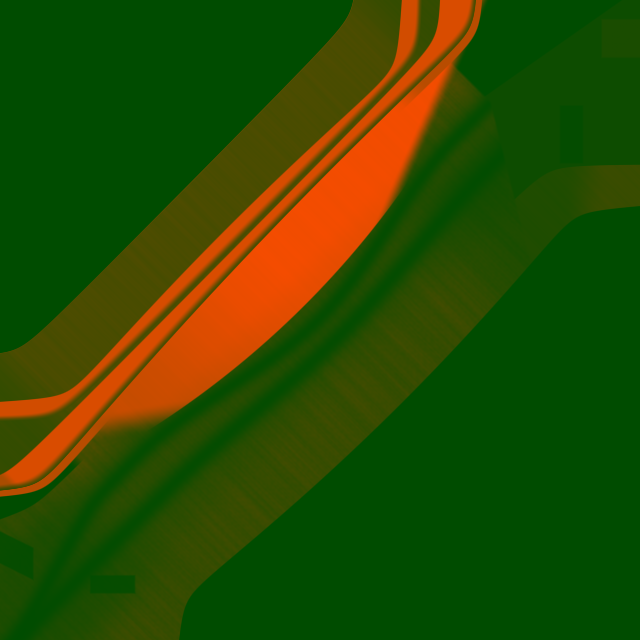
Reproduce this texture map procedurally as a three.js fragment shader.

```glsl
// Red-channel mask map of a diagonal road: bright lanes, a lens-shaped verge and streaked shoulders.
varying vec2 vUv;

const float GREEN = 0.30;
const float SHOULDER_RED = 0.29;
const float LANE_RED = 0.85;
const float VERGE_RED = 0.95;
const float BANK_RED = 0.17;
const float LOWER_SHOULDER_RED = 0.215;
const float STREAK_FREQ = 150.0;
const float STREAK_GAIN = 0.10;
const float EDGE = 0.002;      // softness of hard edges
const float KNEE_SOFT = 0.02;  // rounding where bands flare out

// Gradient noise, about -0.7 to 0.7
vec2 hashGradient(vec2 p) {
  float angle = 6.2832 * fract(sin(dot(p, vec2(127.1, 311.7))) * 43758.5);
  return vec2(cos(angle), sin(angle));
}

float gradientNoise(vec2 p) {
  vec2 i = floor(p), f = fract(p);
  vec2 w = f * f * f * (f * (f * 6.0 - 15.0) + 10.0);
  vec2 o = vec2(0.0, 1.0);
  float low = mix(dot(hashGradient(i), f), dot(hashGradient(i + o.yx), f - o.yx), w.x);
  float high = mix(dot(hashGradient(i + o), f - o), dot(hashGradient(i + 1.0), f - 1.0), w.x);
  return mix(low, high, w.y);
}

// Band edges: height across the diagonal as a function of position along it
float softHinge(float x) {
  return 0.5 * (x + sqrt(x * x + KNEE_SOFT * KNEE_SOFT));
}

float bandEdge(float u, float mid, float bow, float tilt, vec2 knees, float flare) {
  return mid + bow * u * u + tilt * u
    + flare * (softHinge(-u - knees.x) + softHinge(u - knees.y));
}

float below(float edge, float d) { return smoothstep(-EDGE, EDGE, edge - d); }
float between(float low, float high, float d) { return below(high, d) * below(d, low); }

float trough(float d, float center, float width) {
  float t = (d - center) / width;
  return exp(-t * t);
}

float box(vec2 p, vec2 center, vec2 halfSize) {
  vec2 q = abs(p - center) - halfSize;
  return 1.0 - smoothstep(-EDGE, EDGE, max(q.x, q.y));
}

// Lane profile: crisp upper side, shaded lower side
float laneShade(float d, float low) {
  return mix(0.32, 1.0, smoothstep(0.0, 0.018, d - low));
}

void main() {
  // u runs along the rising diagonal, d across it
  float u = 0.5 * (vUv.x + vUv.y) - 0.5;
  float d = vUv.y - vUv.x;
  float reach = smoothstep(0.0, 0.25, abs(u));

  float shoulderTop = bandEdge(u, 0.415, 0.0, 0.01, vec2(0.264, 0.268), 2.0);
  float laneOneTop = bandEdge(u, 0.287, -0.31, 0.0, vec2(0.258), 2.0);
  float laneOneLow = bandEdge(u, 0.250, 0.0, 0.01, vec2(0.283, 0.288), 2.0);
  float laneTwoTop = bandEdge(u, 0.245, 0.0, 0.01, vec2(0.375, 0.315), 2.0);
  float laneTwoLow = bandEdge(u, 0.214, -0.2, 0.05, vec2(0.352, 0.350), 2.0);
  float curbLow = laneTwoLow - 0.018;
  float vergeLow = 0.047 + u * u;
  float ditchOne = 0.003 + 0.07 * reach - 0.6 * softHinge(-u - 0.32);
  float ditchTwo = -0.055 + 0.028 * reach;
  float shoulderLow = bandEdge(u, -0.256, 0.4, 0.0, vec2(0.325, 0.285), -2.0);
  float hookTop = -0.112 - 2.0 * softHinge(u - 0.3);

  float streak = gradientNoise(vec2(u * STREAK_FREQ, d * 3.0))
    + 0.6 * gradientNoise(vec2(u * STREAK_FREQ * 2.7, 7.0 + d * 3.0));
  float grain = gradientNoise(vUv * 180.0);

  // Lower bank with two ditches, then the lower shoulder
  float bank = BANK_RED * (1.0 - 0.9 * trough(d, ditchOne, 0.022));
  bank *= 1.0 - 0.9 * trough(d, ditchTwo, 0.026);
  bank += 0.10 * smoothstep(0.09, 0.16, d) * smoothstep(0.2, 0.28, abs(u));
  float lower = mix(bank, LOWER_SHOULDER_RED, smoothstep(-0.07, -0.16, d));
  lower *= 1.0 - 0.5 * smoothstep(0.10, 0.23, u) * smoothstep(0.06, 0.0, d);
  lower *= 1.0 - 0.35 * smoothstep(-0.28, -0.38, u) * smoothstep(-0.2, -0.1, d);
  lower *= 1.0 + STREAK_GAIN * (2.0 * streak + grain);

  // Right end of the bank, the faint far field and the hooked shoulder
  float bankEnd = min(0.303, 0.281 + 0.3 * d);
  float field = 0.05 * below(0.1 - 0.35 * (u - 0.28), d);
  field += 0.05 * box(vUv, vec2(1.0, 0.94), vec2(0.06, 0.03));
  field *= 1.0 - 0.7 * box(vUv, vec2(0.893, 0.79), vec2(0.018, 0.045));
  float hook = mix(0.12, 0.22, smoothstep(0.88, 0.95, vUv.x)) * (1.0 + STREAK_GAIN * streak);
  float farEnd = mix(field, hook, below(hookTop, d));
  float red = mix(lower, farEnd, smoothstep(-EDGE, EDGE, u - bankEnd));

  // Dark cut-outs at the lower left end
  float notch = below(d, 0.15 + softHinge(-u - 0.37)) * smoothstep(-0.29, -0.31, u);
  float cuts = max(box(vUv, vec2(0.176, 0.087), vec2(0.035, 0.014)),
                   box(vec2(vUv.x, vUv.y + 0.5 * vUv.x), vec2(0.0, 0.145), vec2(0.052, 0.025)));
  red *= (1.0 - notch) * (1.0 - 0.8 * cuts);

  // Bright lens-shaped verge with faded tips
  float tipLeft = -0.205 - 0.7 * (d - 0.1);
  float tipRight = 0.178 + 1.3 * (d - 0.1);
  float tips = smoothstep(-0.025, 0.03, u - tipLeft) * smoothstep(-0.03, 0.018, tipRight - u);
  float vergeTone = VERGE_RED - 0.17 * smoothstep(0.02, -0.22, u) - 0.05 * smoothstep(0.13, 0.05, d);
  red = mix(red, vergeTone + 0.012 * streak, tips * below(d, vergeLow));
  float curbEnds = smoothstep(0.22, 0.27, abs(u));
  red = mix(red, 0.72, curbEnds * between(curbLow, laneTwoLow, d));

  // Upper shoulder, gap between lanes, and the two lanes
  float shoulder = SHOULDER_RED * (1.0 + STREAK_GAIN * streak);
  shoulder *= 1.0 - 0.3 * smoothstep(0.25, 0.31, abs(u));
  red = mix(red, shoulder, between(laneTwoLow, shoulderTop, d));
  float laneOne = (LANE_RED - 0.03 * reach) * laneShade(d, laneOneLow);
  red = mix(red, laneOne, between(laneOneLow, laneOneTop, d));
  float laneTwo = LANE_RED * laneShade(d, laneTwoLow) * mix(0.78, 1.0, smoothstep(-0.372, -0.362, u));
  red = mix(red, laneTwo, between(laneTwoLow, min(laneTwoTop, laneOneLow - 0.004), d));

  // Clear everything outside the road
  red *= between(shoulderLow, shoulderTop, d);
  gl_FragColor = vec4(clamp(red, 0.0, 1.0), GREEN, 0.0, 1.0);
}
```
